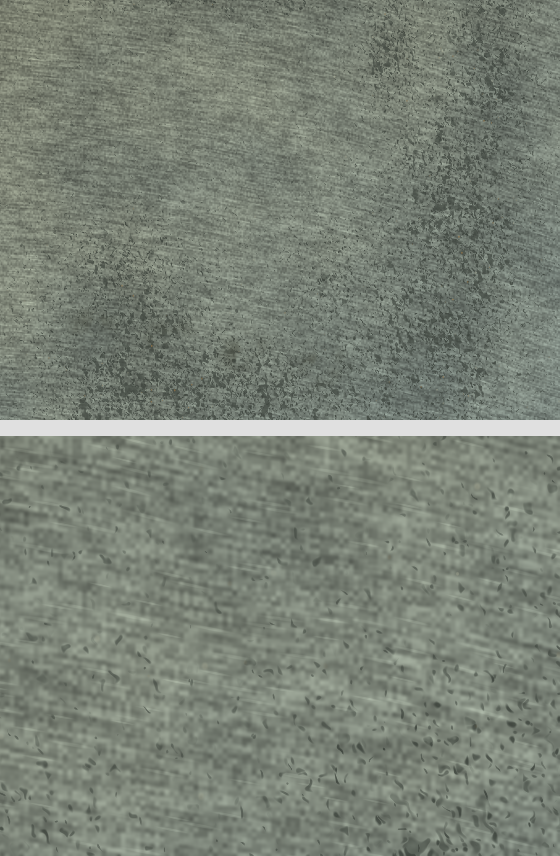
Top: the whole. Bottom: its middle third, enlarged.
Give the GLSL for this texture, as a WebGL 1 fragment shader.

```glsl
precision highp float;
uniform vec2 u_resolution;

float hash(vec2 p) {
  vec3 q = fract(vec3(p.xyx) * 0.1031);
  q += dot(q, q.yzx + 33.33);
  return fract((q.x + q.y) * q.z);
}

float noise(vec2 p) {
  vec2 cell = floor(p);
  vec2 f = fract(p);
  f = f * f * (3.0 - 2.0 * f);
  float low = mix(hash(cell), hash(cell + vec2(1.0, 0.0)), f.x);
  float high = mix(hash(cell + vec2(0.0, 1.0)), hash(cell + 1.0), f.x);
  return mix(low, high, f.y);
}

float clouds(vec2 p) {
  float sum = 0.0;
  float weight = 0.5;
  for (int i = 0; i < 4; i++) {
    sum += weight * noise(p);
    p = mat2(1.6, 1.2, -1.2, 1.6) * p + 7.3;
    weight *= 0.5;
  }
  return sum / 0.9375;
}

// Cellular scatter of soft grains; density is the chance that a cell is filled
float grains(vec2 p, float density, float size) {
  vec2 cell = floor(p);
  float cover = 0.0;
  for (int y = -1; y <= 1; y++) {
    for (int x = -1; x <= 1; x++) {
      vec2 id = cell + vec2(float(x), float(y));
      vec2 center = id + vec2(hash(id + 11.7), hash(id + 47.1));
      float radius = size * mix(0.45, 1.0, hash(id + 83.9));
      float filled = smoothstep(0.0, 0.08, density - hash(id + 5.3));
      float grain = 1.0 - smoothstep(0.3 * radius, radius, length(p - center));
      cover = max(cover, filled * grain);
    }
  }
  return cover;
}

float blob(vec2 p, vec2 center, vec2 radius) {
  vec2 d = (p - center) / radius;
  return exp(-dot(d, d));
}

// Zones where the surface is corroded
float wearMap(vec2 p) {
  float wear = blob(p, vec2(0.94, 0.88), vec2(0.07, 0.12));
  wear += blob(p, vec2(1.17, 0.87), vec2(0.08, 0.23));
  wear += blob(p, vec2(1.10, 0.52), vec2(0.16, 0.20));
  wear += blob(p, vec2(1.07, 0.20), vec2(0.14, 0.19));
  wear += blob(p, vec2(0.31, 0.25), vec2(0.15, 0.19));
  wear += blob(p, vec2(0.52, 0.06), vec2(0.36, 0.12));
  wear += blob(p, vec2(0.80, 0.30), vec2(0.10, 0.15)) * 0.4;
  wear += blob(p, vec2(0.54, 1.00), vec2(0.28, 0.02));
  return min(wear, 1.1);
}

void main() {
  vec2 p = gl_FragCoord.xy / u_resolution.y;
  float patches = clouds(p * 5.0);
  float mottling = clouds(p * 22.0 + 31.0);
  float wear = wearMap(p + 0.09 * (vec2(patches, mottling) - 0.5));

  // Brushed grain, bending downward to the right
  vec2 brushed = vec2(p.x - 0.18 * p.y, p.y + 0.09 * p.x + 0.08 * p.x * p.x);
  brushed.y += 0.008 * noise(p * 8.0);
  float tone = 0.508;
  tone += 0.13 * (noise(brushed * vec2(34.0, 260.0)) - 0.5);
  tone += 0.05 * (noise(brushed * vec2(18.0, 125.0) + 19.0) - 0.5);
  tone += 0.15 * (noise(p * vec2(260.0, 240.0)) - 0.5);
  tone += 0.12 * (patches - 0.5) + 0.10 * (mottling - 0.5);
  tone += 0.06 * grains(brushed * vec2(22.0, 250.0), 0.2, 0.55);
  tone -= 0.03 * wear;

  // Olive at the upper left, cooler toward the lower right
  float warmth = clamp(0.45 + 0.6 * (p.y - 0.5) - 0.4 * (p.x - 0.66) + 0.5 * (patches - 0.5), 0.0, 1.0);
  vec3 color = tone * mix(vec3(0.915, 1.0, 0.945), vec3(0.965, 1.0, 0.875), warmth);

  // Ragged dark pits, clustered in the worn zones
  vec2 ragged = p + 0.008 * (vec2(noise(p * 150.0), noise(p * 140.0 + 57.0)) - 0.5);
  ragged.x += 0.25 * ragged.y;
  float density = wear * smoothstep(0.2, 0.62, 0.4 * patches + 0.6 * mottling);
  float pits = grains(ragged * vec2(135.0, 88.0), 0.03 + 0.5 * density, 0.5);
  float finePits = grains(ragged * vec2(200.0, 140.0) + 40.0, 0.09 + 0.55 * density, 0.6);
  float crust = noise(ragged * vec2(150.0, 85.0) + 13.0);
  crust = smoothstep(0.62, 0.82, crust + 0.25 * (density - 0.7)) * smoothstep(0.1, 0.5, density);
  float dark = max(max(0.75 * pits, 0.5 * finePits), 0.6 * crust);
  color = mix(color, vec3(0.21, 0.235, 0.21), dark);

  // Brownish smudges along the bottom
  float smudge = 0.0;
  for (int i = 0; i < 4; i++) {
    float k = float(i);
    smudge += blob(p, vec2(0.22 + 0.18 * k, 0.22 - 0.03 * k), vec2(0.05, 0.04));
  }
  smudge *= smoothstep(0.35, 0.65, mottling);
  color = mix(color, vec3(0.25, 0.26, 0.215), 0.6 * min(smudge, 1.0));

  // Sparse rust and pale flecks
  float rust = grains(p * vec2(62.0, 50.0) + 9.0, 0.02 + 0.04 * wear, 0.2);
  float pale = grains(p * vec2(52.0, 44.0) + 71.0, 0.04, 0.2);
  color = mix(color, vec3(0.62, 0.47, 0.27), 0.75 * rust);
  color = mix(color, vec3(0.74, 0.74, 0.64), 0.8 * pale);

  gl_FragColor = vec4(color, 1.0);
}
```
